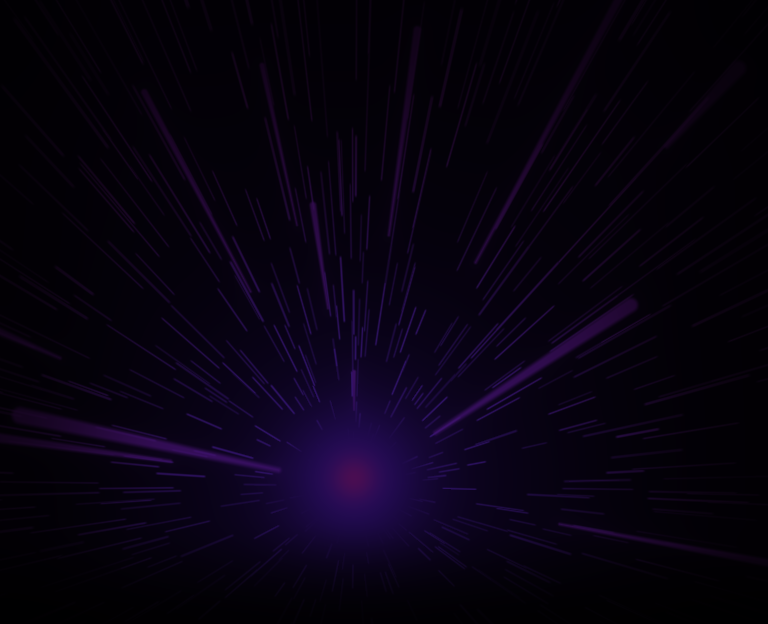
Write a Shadertoy shader that draws this background.

```glsl
// Violet light streaks racing out of a glowing vanishing point in dark space.

const float TAU = 6.2831853;

// Layout, in units of the canvas height (x of the centres as offset from the middle)
const vec2 VANISH = vec2(-0.048, 0.221);
const vec2 GLOW = vec2(-0.048, 0.234);

// Colours
const vec3 SPACE = vec3(0.012, 0.002, 0.030);
const vec3 HAZE = vec3(0.045, 0.014, 0.120);
const vec3 CORE = vec3(0.100, 0.036, 0.230);
const vec3 HEART = vec3(0.130, 0.000, -0.060);
const vec3 STREAK_NEAR = vec3(0.210, 0.085, 0.460);
const vec3 STREAK_FAR = vec3(0.160, 0.035, 0.210);
const vec3 BEAM_NEAR = vec3(0.250, 0.070, 0.430);
const vec3 BEAM_FAR = vec3(0.170, 0.030, 0.230);

// Fine streaks
const int LAYERS = 4;
const float DENSITY = 0.62;
const float LOG_STEP = 0.42;
const float STREAK_WIDTH = 0.0012;

// Broad beams: angle, inner radius, outer radius, half width
const int BEAMS = 12;
const vec4 BEAM[BEAMS] = vec4[BEAMS](
    vec4(0.579, 0.156, 0.530, 0.011), vec4(2.933, 0.124, 0.547, 0.013),
    vec4(2.060, 0.353, 0.715, 0.005), vec4(1.073, 0.408, 0.960, 0.007),
    vec4(1.433, 0.406, 0.738, 0.006), vec4(1.786, 0.428, 0.690, 0.004),
    vec4(1.716, 0.288, 0.455, 0.005), vec4(0.827, 0.740, 0.910, 0.012),
    vec4(2.731, 0.514, 0.680, 0.008), vec4(3.007, 0.297, 0.600, 0.008),
    vec4(1.571, 0.122, 0.183, 0.003), vec4(-0.183, 0.335, 0.675, 0.006));

vec3 hash3(vec3 p) {
    p = fract(p * vec3(0.1031, 0.1030, 0.0973));
    p += dot(p, p.yxz + 33.33);
    return fract((p.xxy + p.yxx) * p.zyx);
}

float gaussian(float d, float size) {
    return exp(-d * d / (size * size));
}

// Short dashes in cells of angle and log radius
float streakLayer(float radius, float angle, float layer, float px) {
    float count = 95.0 + 30.0 * layer;
    float turn = fract(angle / TAU + 0.137 * layer) * count;
    float depth = log(radius) / LOG_STEP + 0.29 * layer;
    float column = floor(turn);

    // Shift each column so that the dashes form no rings
    depth += hash3(vec3(column, layer, 7.0)).x;
    float row = floor(depth);
    vec3 h = hash3(vec3(column, row + 40.0, layer + 1.0));
    vec3 k = hash3(vec3(column + 19.0, row + 71.0, layer + 5.0));

    float cellRadius = exp((row + 0.5 - 0.29 * layer) * LOG_STEP - 0.2);
    float present = step(h.x, DENSITY * min(cellRadius, 0.75));

    float arc = TAU / count * radius;
    float across = abs(fract(turn) - 0.5 - (h.y - 0.5) * 0.5) * arc;
    float halfWidth = min(STREAK_WIDTH + 0.0022 * radius * pow(k.x, 3.0), 0.25 * arc);
    float side = 1.0 - smoothstep(halfWidth - px, halfWidth + px, across);

    float halfLength = mix(0.16, 0.44, h.z);
    float along = abs(fract(depth) - 0.5) - halfLength;
    float soft = px / (radius * LOG_STEP) + 0.01;
    float ends = 1.0 - smoothstep(-soft, soft, along);
    return present * side * ends * mix(0.35, 0.9, k.y);
}

// Signed distance to a capsule that widens outward
float beamDistance(vec2 p, vec4 beam) {
    float c = cos(beam.x), s = sin(beam.x);
    vec2 q = vec2(c * p.x + s * p.y, c * p.y - s * p.x);
    float t = clamp((q.x - beam.y) / (beam.z - beam.y), 0.0, 1.0);
    return length(q - vec2(mix(beam.y, beam.z, t), 0.0)) - beam.w * mix(0.25, 1.0, t);
}

void mainImage(out vec4 fragColor, in vec2 fragCoord) {
    float px = 1.0 / iResolution.y;
    vec2 uv = fragCoord / iResolution.xy;
    vec2 p = (fragCoord - vec2(0.5 * iResolution.x, 0.0)) * px;
    vec2 ray = p - VANISH;
    float radius = max(length(ray), 0.001);
    float angle = atan(ray.y, ray.x);

    // Glow around the vanishing point
    float d = length(p - GLOW);
    vec3 color = SPACE + HAZE * gaussian(d, 0.29);
    color += CORE * gaussian(d, 0.11) + HEART * gaussian(d, 0.035);

    // Fine streaks, dimmer far out and below
    float streaks = 0.0;
    for (int i = 0; i < LAYERS; i++) {
        streaks = max(streaks, streakLayer(radius, angle, float(i), px));
    }
    streaks *= smoothstep(0.07, 0.15, radius) * mix(1.0, 0.45, smoothstep(0.25, 0.9, radius));
    streaks *= mix(0.5, 1.0, smoothstep(-0.12, 0.08, ray.y));
    color = mix(color, mix(STREAK_NEAR, STREAK_FAR, smoothstep(0.15, 0.65, radius)), streaks);

    // Broad beams with a faint halo
    vec3 beamColor = mix(BEAM_NEAR, BEAM_FAR, smoothstep(0.1, 0.75, radius));
    float beamFade = mix(0.95, 0.45, smoothstep(0.3, 0.9, radius));
    for (int i = 0; i < BEAMS; i++) {
        float edge = beamDistance(ray, BEAM[i]);
        float soft = px + 0.25 * BEAM[i].w;
        float body = 1.0 - smoothstep(-soft, soft, edge);
        color += 0.06 * beamColor * exp(-max(edge, 0.0) * 70.0) * beamFade;
        color = mix(color, beamColor, body * beamFade * 0.85);
    }

    // Darken toward the borders
    float sides = smoothstep(0.0, 0.22, uv.x) * smoothstep(1.0, 0.75, uv.x);
    float vignette = mix(0.55, 1.0, sides) * mix(0.7, 1.0, smoothstep(1.0, 0.7, uv.y));
    vignette *= mix(0.15, 1.0, smoothstep(0.0, 0.17, uv.y));
    fragColor = vec4(max(color * vignette, 0.0), 1.0);
}
```
